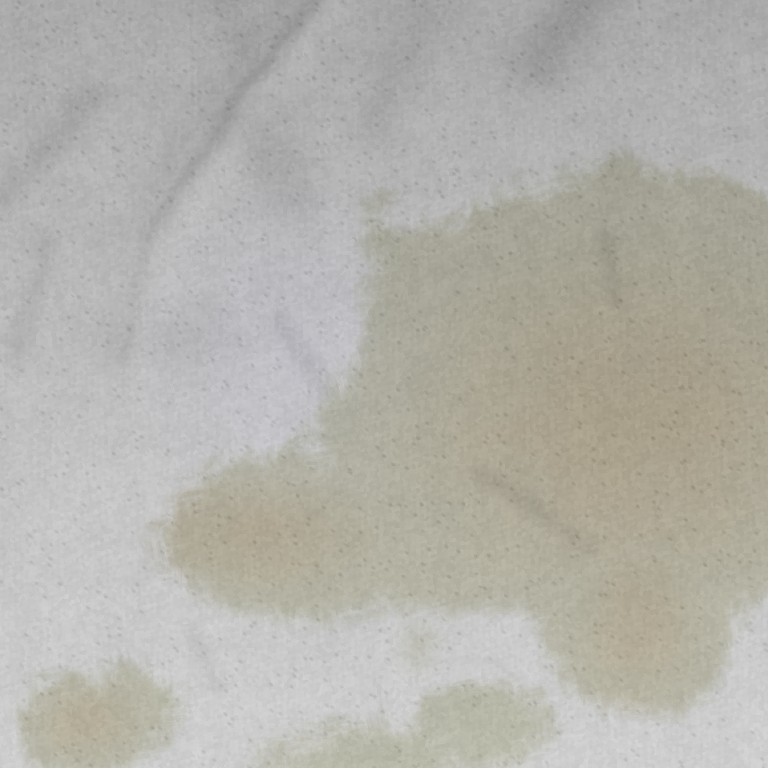
Reproduce this texture procedurally as a WebGL 1 fragment shader.

```glsl
precision highp float;
uniform vec2 u_resolution;

const vec3 CLOTH_LOW = vec3(0.803, 0.803, 0.806);
const vec3 CLOTH_DROP = vec3(0.137, 0.139, 0.143);
const vec3 COOL_GLOW = vec3(0.012, 0.014, 0.034);
const vec3 EDGE_TINT = vec3(0.905, 0.905, 0.830);
const vec3 CORE_TINT = vec3(0.880, 0.835, 0.730);
const float EDGE_SOFTNESS = 0.020;
const float EDGE_WANDER = 0.020;
const float UNION_BLEND = 0.030;
const float MOTTLE = 0.028;
const float WEAVE = 0.006;
const float GRAIN = 0.035;
const float FLECK_DARKNESS = 0.055;

vec2 hash2(vec2 p) {
  p = vec2(dot(p, vec2(127.1, 311.7)), dot(p, vec2(269.5, 183.3)));
  return fract(sin(p) * 43758.545);
}

// x: distance to the nearest cell point, y: random value of that cell
vec2 cellular(vec2 p) {
  vec2 cell = floor(p);
  vec2 nearest = vec2(9.0, 0.0);
  for (int j = -1; j <= 1; j++) {
    for (int i = -1; i <= 1; i++) {
      vec2 id = cell + vec2(float(i), float(j));
      vec2 rnd = hash2(id);
      float d = length(id + rnd - p);
      if (d < nearest.x) nearest = vec2(d, fract(rnd.x * 7.3 + rnd.y * 5.1));
    }
  }
  return nearest;
}

// Domain-warped sines, roughly -1 to 1
float layeredSines(vec2 p) {
  float sum = 0.0;
  float amp = 0.5;
  for (int i = 0; i < 5; i++) {
    p = mat2(0.8, 0.6, -0.6, 0.8) * p * 1.85 + 1.7;
    p += 0.7 * sin(p.yx * 1.3 + 0.8);
    sum += amp * sin(p.x) * cos(p.y);
    amp *= 0.66;
  }
  return sum;
}

float blob(vec2 p, vec2 center, vec2 radius) {
  return (length((p - center) / radius) - 1.0) * min(radius.x, radius.y);
}

float softUnion(float a, float b) {
  float h = clamp(0.5 + 0.5 * (b - a) / UNION_BLEND, 0.0, 1.0);
  return mix(b, a, h) - UNION_BLEND * h * (1.0 - h);
}

float glow(vec2 p, vec2 center, vec2 radius) {
  vec2 q = (p - center) / radius;
  return exp(-dot(q, q));
}

float fold(vec2 p, vec2 a, vec2 b, float width) {
  vec2 ab = b - a;
  float t = clamp(dot(p - a, ab) / dot(ab, ab), 0.0, 1.0);
  float d = length(p - a - ab * t) / width;
  return exp(-d * d);
}

float longCrease(vec2 p, float width) {
  float c = fold(p, vec2(0.410, 1.01), vec2(0.312, 0.876), width);
  c = max(c, fold(p, vec2(0.312, 0.876), vec2(0.247, 0.772), width));
  c = max(c, 0.8 * fold(p, vec2(0.247, 0.772), vec2(0.195, 0.688), width));
  return max(c, 0.5 * fold(p, vec2(0.195, 0.688), vec2(0.163, 0.540), width));
}

float clothRelief(vec2 p) {
  float s = -0.055 * longCrease(p, 0.010) - 0.035 * longCrease(p + vec2(0.022, -0.008), 0.030);
  s += 0.025 * longCrease(p - vec2(0.028, -0.012), 0.022);
  s -= 0.045 * fold(p, vec2(0.13, 0.88), vec2(0.0, 0.745), 0.022);
  s -= 0.040 * fold(p, vec2(0.055, 0.67), vec2(0.020, 0.54), 0.018);
  s -= 0.075 * fold(p, vec2(0.77, 1.02), vec2(0.70, 0.92), 0.040);
  s -= 0.040 * fold(p, vec2(0.55, 0.98), vec2(0.49, 0.84), 0.035);
  s -= 0.045 * fold(p, vec2(0.33, 0.83), vec2(0.38, 0.75), 0.040);
  s -= 0.030 * fold(p, vec2(0.28, 1.0), vec2(0.31, 0.95), 0.030);
  s -= 0.040 * glow(p, vec2(0.24, 0.555), vec2(0.09, 0.045));
  s -= 0.040 * fold(p, vec2(0.36, 0.58), vec2(0.42, 0.49), 0.013);
  s -= 0.030 * fold(p, vec2(0.25, 0.18), vec2(0.285, 0.11), 0.014);
  s -= 0.040 * fold(p, vec2(0.785, 0.69), vec2(0.80, 0.61), 0.011);
  s -= 0.045 * fold(p, vec2(0.63, 0.385), vec2(0.765, 0.29), 0.013);
  return s;
}

float stainDistance(vec2 p) {
  float d = blob(p, vec2(0.833, 0.485), vec2(0.371, 0.297));
  d = softUnion(d, blob(p, vec2(0.586, 0.605), vec2(0.110, 0.110)));
  d = softUnion(d, blob(p, vec2(0.510, 0.440), vec2(0.095, 0.100)));
  d = softUnion(d, blob(p, vec2(0.375, 0.305), vec2(0.165, 0.108)));
  d = softUnion(d, blob(p, vec2(0.590, 0.310), vec2(0.185, 0.107)));
  d = softUnion(d, blob(p, vec2(0.833, 0.205), vec2(0.130, 0.137)));
  d = min(d, blob(p, vec2(0.497, 0.690), vec2(0.024, 0.036)));
  float corner = softUnion(blob(p, vec2(0.110, 0.050), vec2(0.085, 0.065)),
                           blob(p, vec2(0.185, 0.080), vec2(0.052, 0.033)));
  float lower = softUnion(blob(p, vec2(0.480, 0.000), vec2(0.130, 0.052)),
                          blob(p, vec2(0.635, 0.050), vec2(0.090, 0.058)));
  return min(d, min(corner, lower));
}

void main() {
  vec2 uv = gl_FragCoord.xy / u_resolution;
  float broad = layeredSines(uv * 6.0);
  float medium = layeredSines(uv * 17.0 + 4.0);
  float fine = layeredSines(uv * 43.0 + 9.0);
  vec2 warped = uv + 0.008 * vec2(broad, medium);

  // Lit cloth and folds
  vec3 color = CLOTH_LOW - CLOTH_DROP * pow(uv.y, 1.3);
  color += COOL_GLOW * glow(uv, vec2(0.38, 0.55), vec2(0.16, 0.18));
  color += clothRelief(warped);

  // Soaked edge and warmer cores
  float d = stainDistance(warped) + EDGE_WANDER * (0.5 * broad + 0.6 * medium + 0.45 * fine);
  float stain = 1.0 - smoothstep(-EDGE_SOFTNESS, EDGE_SOFTNESS, d);
  stain = max(stain, 0.6 * glow(warped, vec2(0.547, 0.160), vec2(0.025, 0.032)));
  float core = glow(warped, vec2(0.82, 0.45), vec2(0.25, 0.19));
  core = max(core, 0.8 * glow(warped, vec2(0.33, 0.305), vec2(0.15, 0.065)));
  core = max(core, 0.8 * glow(warped, vec2(0.83, 0.20), vec2(0.075, 0.110)));
  core = max(core, 0.7 * glow(warped, vec2(0.11, 0.06), vec2(0.060, 0.045)));
  core = clamp(core * (1.1 + 0.3 * medium), 0.0, 1.0);
  color *= mix(vec3(1.0), mix(EDGE_TINT, CORE_TINT, core), stain);

  // Mottling, weave, grain and flecks
  color += MOTTLE * (0.25 * broad + 0.4 * medium + 0.4 * fine);
  vec2 thread = mat2(0.8, 0.6, -0.6, 0.8) * uv;
  color += WEAVE * sin(thread.x * 620.0 + fine) * sin(thread.y * 480.0 + medium);
  color += GRAIN * (cellular(uv * 190.0).y - 0.5);
  vec2 fleck = cellular(thread * vec2(75.0, 115.0));
  color -= FLECK_DARKNESS * step(0.87, fleck.y) * (1.0 - smoothstep(0.08, 0.38, fleck.x));

  gl_FragColor = vec4(clamp(color, 0.0, 1.0), 1.0);
}
```
